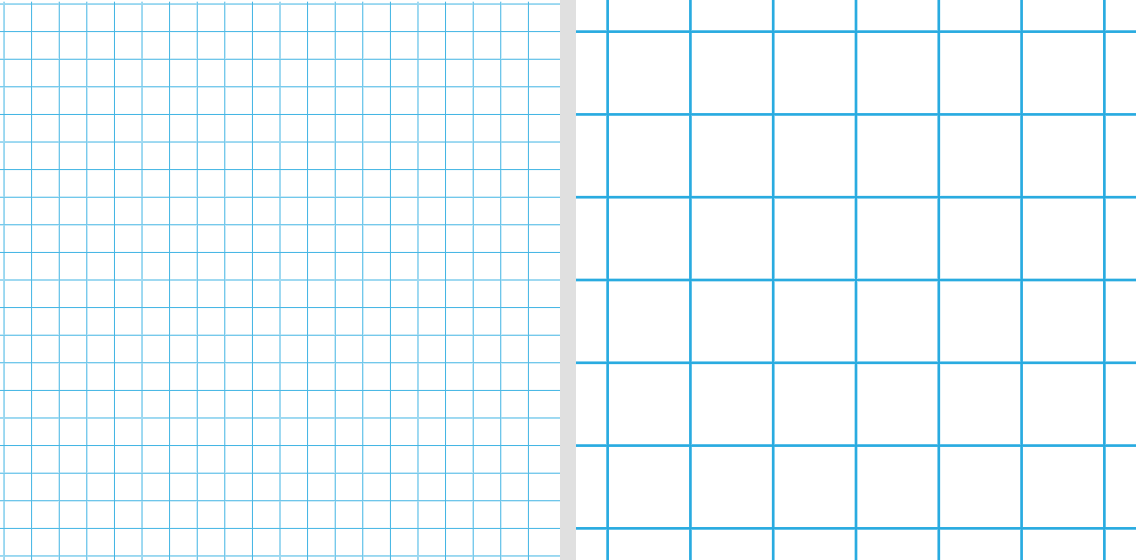
Left, the full canvas; right, a detail of the centre.
Write a WebGL 1 fragment shader that draws this pattern.

```glsl
precision highp float;

uniform vec2 u_resolution;

const vec3 PAPER = vec3(1.0);
const vec3 INK = vec3(0.16, 0.67, 0.88);
const float PITCH = 0.04928;
const float LINE_WIDTH = 0.0016;
const float COLUMN_TOP = 0.997;
const float LAST_COLUMN = 9.0;

// Fraction of a pixel's width that lies inside a stripe centred on zero
float stripeCoverage(float offset, float width, float pixel) {
    float right = min(offset + 0.5 * pixel, 0.5 * width);
    float left = max(offset - 0.5 * pixel, -0.5 * width);
    return max(right - left, 0.0) / pixel;
}

// Index of the nearest ruled line, counted from the canvas centre
float nearestLine(float position, float pitch) {
    return floor((position - 0.5) / pitch + 0.5);
}

float ruledLines(float position, float pitch, float width, float pixel) {
    float center = 0.5 + nearestLine(position, pitch) * pitch;
    return stripeCoverage(position - center, width, pixel);
}

// Antialiased mask for everything below a limit
float below(float position, float limit, float pixel) {
    return clamp((limit - position) / pixel + 0.5, 0.0, 1.0);
}

void main() {
    vec2 pixel = 1.0 / u_resolution;
    vec2 uv = gl_FragCoord.xy * pixel;

    float rows = ruledLines(uv.y, PITCH, LINE_WIDTH, pixel.y);
    float columns = ruledLines(uv.x, PITCH, LINE_WIDTH, pixel.x);

    // Columns stop short of the top and leave the right margin open
    columns *= below(uv.y, COLUMN_TOP, pixel.y);
    columns *= step(nearestLine(uv.x, PITCH), LAST_COLUMN + 0.5);

    float ink = max(rows, columns);
    gl_FragColor = vec4(mix(PAPER, INK, ink), 1.0);
}
```
